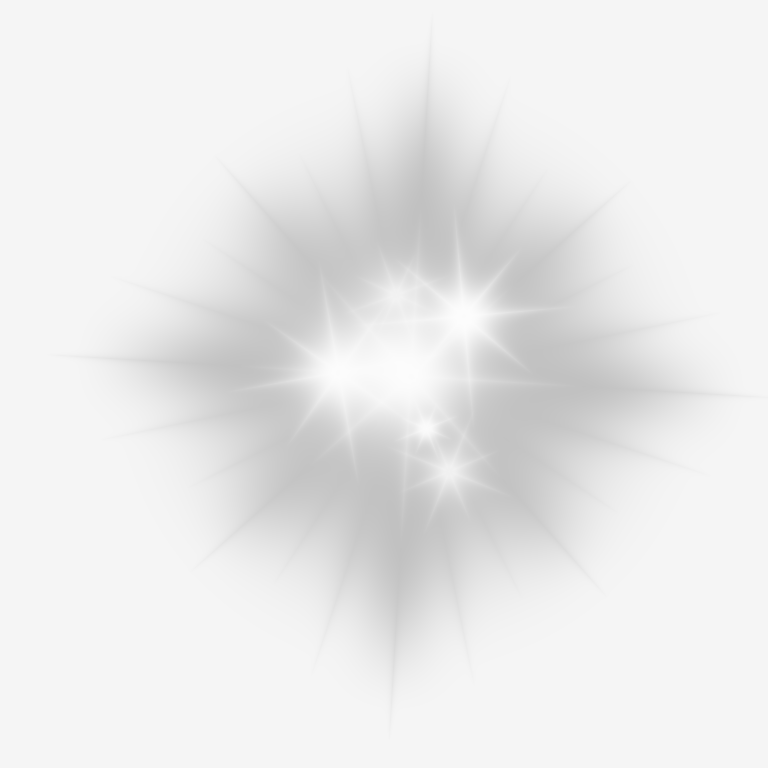
Give the GLSL for this background, as a Shadertoy shader.

```glsl
// Soft grey starburst with a cluster of white sparkles on a pale background.

const vec3 PAPER = vec3(0.962);
const vec3 SHADE = vec3(0.745);
const vec3 LIGHT = vec3(0.992);
const vec2 BURST_CENTER = vec2(0.535, 0.510);
const float BURST_TILT = -3.4;
const int BURST_RAYS = 24;

// Lays one coverage over another without exceeding one.
float screen(float a, float b) {
    return 1.0 - (1.0 - a) * (1.0 - clamp(b, 0.0, 1.0));
}

float glow(vec2 p, float radius) {
    return exp(-dot(p, p) / (radius * radius));
}

// Returns distance along a ray (x) and across it (y).
vec2 alongRay(vec2 p, float degreesCCW) {
    float a = radians(degreesCCW);
    vec2 dir = vec2(cos(a), sin(a));
    return vec2(dot(p, dir), dir.x * p.y - dir.y * p.x);
}

// Thin ray that narrows and fades towards its tip.
float spike(vec2 q, float len, float width, float fade) {
    float taper = clamp(1.0 - q.x / len, 0.0, 1.0);
    float w = width * taper + 0.0014;
    float start = smoothstep(-0.004, 0.008, q.x);
    return start * pow(taper, fade) * exp(-abs(q.y) / w);
}

// Broad blurred ray with a soft end.
float petal(vec2 q, float len, float width) {
    float reach = 1.0 - smoothstep(0.45 * len, len, q.x);
    return step(0.0, q.x) * reach * exp(-q.y * q.y / (width * width));
}

// Grey burst: a disc, broad petals and sharp rays of four kinds.
float burst(vec2 p) {
    float cover = exp(-pow(length(p) / 0.262, 3.8));
    for (int i = 0; i < BURST_RAYS; i++) {
        int kind = i % 6;
        vec2 q = alongRay(p, BURST_TILT + 15.0 * float(i));
        float len = 0.325;
        float strength = 0.15;
        float width = 0.018;
        if (kind == 0) {
            len = 0.475; strength = 0.85; width = 0.050;
        } else if (kind == 3) {
            len = 0.385; strength = 0.60; width = 0.045;
        } else if (kind == 1 || kind == 5) {
            len = 0.412; strength = 0.26; width = 0.024;
        }
        cover = screen(cover, strength * petal(q, len * 0.95, width));
        cover = screen(cover, (0.30 + 0.40 * strength) * spike(q, len, 0.015, 0.55));
    }
    return cover;
}

// White sparkle: round glow with four long and four shorter rays.
float sparkle(vec2 p, float tilt, float len, float width, float radius, float power) {
    float cover = power * glow(p, radius);
    for (int i = 0; i < 8; i++) {
        vec2 q = alongRay(p, tilt + 45.0 * float(i));
        float rayLen = i % 2 == 0 ? len : 0.8 * len;
        cover = screen(cover, power * spike(q, rayLen, width, 0.9));
    }
    return cover;
}

void mainImage(out vec4 fragColor, in vec2 fragCoord) {
    vec2 uv = (fragCoord - 0.5 * iResolution.xy) / min(iResolution.x, iResolution.y) + 0.5;

    vec3 color = mix(PAPER, SHADE, burst(uv - BURST_CENTER));

    // Bright core, wider than it is tall
    vec2 core = uv - vec2(0.512, 0.522);
    float white = 0.88 * glow(core * vec2(0.92, 1.0), 0.090);
    white = screen(white, sparkle(uv - BURST_CENTER, BURST_TILT, 0.225, 0.014, 0.05, 0.52));

    // Two large sparkles
    white = screen(white, sparkle(uv - vec2(0.441, 0.515), 10.0, 0.150, 0.010, 0.046, 0.68));
    white = screen(white, sparkle(uv - vec2(0.604, 0.588), 5.0, 0.148, 0.010, 0.042, 0.80));

    // Three small sparkles
    white = screen(white, sparkle(uv - vec2(0.516, 0.616), 20.0, 0.075, 0.006, 0.044, 0.40));
    white = screen(white, sparkle(uv - vec2(0.555, 0.442), 22.0, 0.046, 0.004, 0.014, 0.70));
    white = screen(white, sparkle(uv - vec2(0.585, 0.386), -22.0, 0.090, 0.006, 0.038, 0.46));

    color = mix(color, LIGHT, white);
    fragColor = vec4(color, 1.0);
}
```
